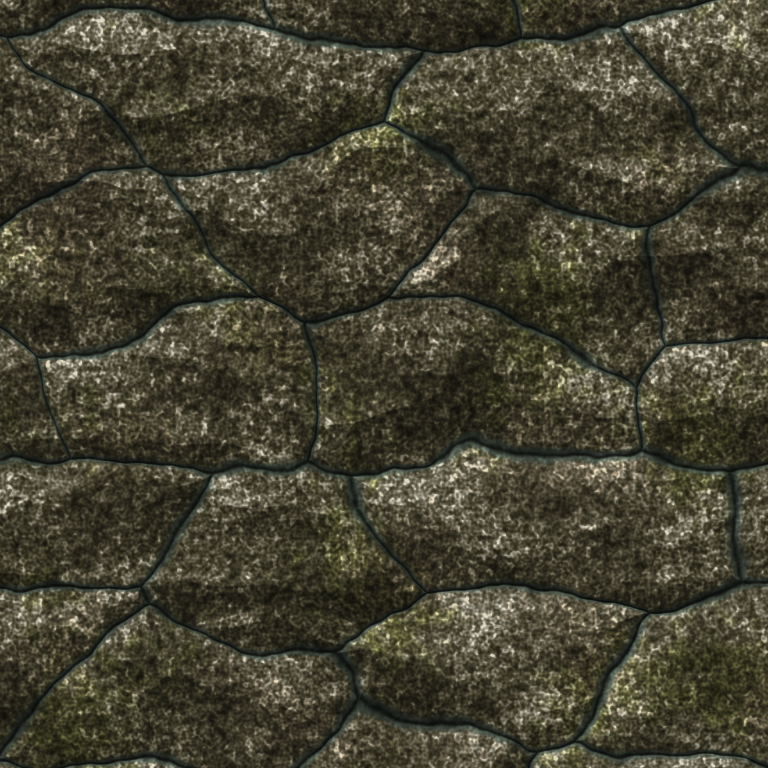
Write a three.js fragment shader that draws this texture.

```glsl
// Weathered dry-stone wall: wide warped Voronoi stones, lit from the upper left.
// Slope shading, patches and lichen grain sum to one tone, which an exponential
// curve turns into brightness before olive, grey and teal tints are applied.

varying vec2 vUv;

const vec2 STONES = vec2(2.9, 5.3);         // stones across and up
const float JITTER = 0.82;                  // irregularity of stone centres
const vec2 LIGHT_DIR = vec2(-0.42, 0.91);   // direction towards the light
const float SLOPE_STEP = 0.0025;            // sampling step of the slope
const float BULGE = 0.040;                  // height of a stone
const float BEVEL = 0.038;                  // width of its rounded rim
const float RIDGE = 0.050;                  // height of broken facets
const float JOINT_WIDTH = 0.011;            // mossy rim beside a joint
const float CRACK_WIDTH = 0.0042;           // dark line in a joint
const float TONE_MEAN = -1.42;              // log of the typical brightness
const float TONE_SPREAD = 0.48;             // contrast of the log brightness
const vec3 DARK_TINT = vec3(1.06, 1.00, 0.69);
const vec3 PALE_TINT = vec3(1.03, 1.00, 0.89);
const vec3 MOSS_TINT = vec3(1.02, 1.04, 0.53);
const vec3 RUST_TINT = vec3(1.13, 0.98, 0.76);
const vec3 JOINT_TINT = vec3(0.84, 1.02, 0.92);

vec2 hash2(vec2 p) {
  vec3 q = fract(p.xyx * vec3(0.1031, 0.1030, 0.0973));
  q += dot(q, q.yzx + 33.33);
  return fract((q.xx + q.yz) * q.zy);
}

float cornerRamp(vec2 corner, vec2 offset) {
  float angle = 6.2832 * hash2(corner).x;
  return dot(vec2(cos(angle), sin(angle)), offset);
}

// Gradient noise, about -0.7 to 0.7
float noise(vec2 p) {
  vec2 i = floor(p), f = fract(p);
  vec2 u = f * f * f * (f * (f * 6.0 - 15.0) + 10.0);
  vec2 x = vec2(1.0, 0.0);
  float low = mix(cornerRamp(i, f), cornerRamp(i + x, f - x), u.x);
  float high = mix(cornerRamp(i + x.yx, f - x.yx), cornerRamp(i + 1.0, f - 1.0), u.x);
  return mix(low, high, u.y);
}

vec2 noise2(vec2 p) {
  return vec2(noise(p + 17.0), noise(p + 71.0));
}

// Bend straight cell borders into chipped stone outlines
vec2 warp(vec2 p) {
  return p + 0.065 * noise2(p * 4.0) + 0.013 * noise2(p * 14.0) + 0.0035 * noise2(p * 46.0);
}

// Stone centre in staggered rows
vec2 stoneCentre(vec2 cell) {
  vec2 stagger = vec2(0.5 * mod(cell.y, 2.0), 0.0);
  return cell + stagger + 0.5 + JITTER * (hash2(cell + 40.0) - 0.5);
}

// x: distance to the joint in canvas units, y: random value of the stone
vec2 stones(vec2 p) {
  vec2 g = p * STONES, base = floor(g), nearest = vec2(0.0), id = base;
  float best = 100.0, border = 1.0;
  for (int y = -2; y <= 2; y++) for (int x = -2; x <= 2; x++) {
    vec2 cell = base + vec2(float(x), float(y));
    vec2 r = stoneCentre(cell) - g;
    if (dot(r, r) < best) { best = dot(r, r); nearest = r; id = cell; }
  }
  for (int y = -2; y <= 2; y++) for (int x = -2; x <= 2; x++) {
    vec2 r = stoneCentre(base + vec2(float(x), float(y))) - g;
    vec2 across = r - nearest;
    if (dot(across, across) > 0.0001) {
      float d = dot(0.5 * (r + nearest), across) / length(across * STONES);
      border = min(border, d);
    }
  }
  return vec2(border, hash2(id + 90.0).y);
}

// x: surface height, yz: joint distance and stone value
vec3 surface(vec2 p) {
  vec2 stone = stones(warp(p));
  float h = BULGE * (0.75 + 0.5 * stone.y) * (1.0 - exp(-stone.x / BEVEL));
  vec2 q = p + 0.03 * noise2(p * 9.0);
  h -= RIDGE * abs(noise(vec2(q.x * 4.0 + q.y * 2.5, q.y * 8.0) + 5.0));
  h += 0.008 * noise(p * 24.0) + 0.0028 * noise(p * 62.0);
  return vec3(h, stone);
}

void main() {
  vec2 p = vUv + 3.0;
  vec3 here = surface(p);
  float slope = (here.x - surface(p + LIGHT_DIR * SLOPE_STEP).x) / SLOPE_STEP;
  float shade = slope / sqrt(1.0 + 0.6 * slope * slope);

  // Mineral grain, pale lichen flakes and dark pits
  float patches = noise(p * 7.0) + 0.7 * noise(p * 19.0 + 8.0);
  float fine = noise(p * 215.0);
  float grain = 0.8 * noise(p * 58.0) + 1.1 * noise(p * 118.0) + 1.3 * fine;
  float flakes = smoothstep(0.12, 0.40, noise(p * 88.0 + 31.0) + 0.45 * patches + 0.25 * fine);
  float pits = smoothstep(0.16, 0.38, noise(p * 74.0 + 53.0) - 0.35 * patches + 0.25 * fine);

  // Joints vary in depth along their length
  float depth = 0.75 + 0.7 * noise(p * 8.0 + 61.0);
  float joint = 1.0 - smoothstep(0.3, 1.0, here.y / (JOINT_WIDTH * depth));
  float crack = 1.0 - smoothstep(0.1, 1.0, here.y / (CRACK_WIDTH * depth));

  float tone = 1.15 * shade + 0.6 * patches + 0.4 * (here.z - 0.5);
  tone += (1.25 * grain + 0.9 * flakes - 0.75 * pits) * (1.0 - 0.65 * joint);
  tone -= 0.45 * joint + 1.3 * crack;
  float light = min(exp(TONE_MEAN + TONE_SPREAD * tone), 0.85);

  // Tints: moss and rust in patches, teal in the joints
  vec3 tint = mix(DARK_TINT, PALE_TINT, smoothstep(0.12, 0.60, light));
  float moss = smoothstep(0.0, 0.5, noise(p * 5.0 + 23.0) + 0.5 * noise(p * 38.0));
  float rust = smoothstep(0.0, 0.5, noise(p * 6.0 + 47.0) + 0.4 * noise(p * 90.0));
  tint = mix(tint, MOSS_TINT, 0.65 * moss * (1.0 - 0.5 * flakes));
  tint = mix(tint, RUST_TINT, 0.45 * rust);
  tint = mix(tint, JOINT_TINT, 0.8 * joint);
  gl_FragColor = vec4(light * tint, 1.0);
}
```
